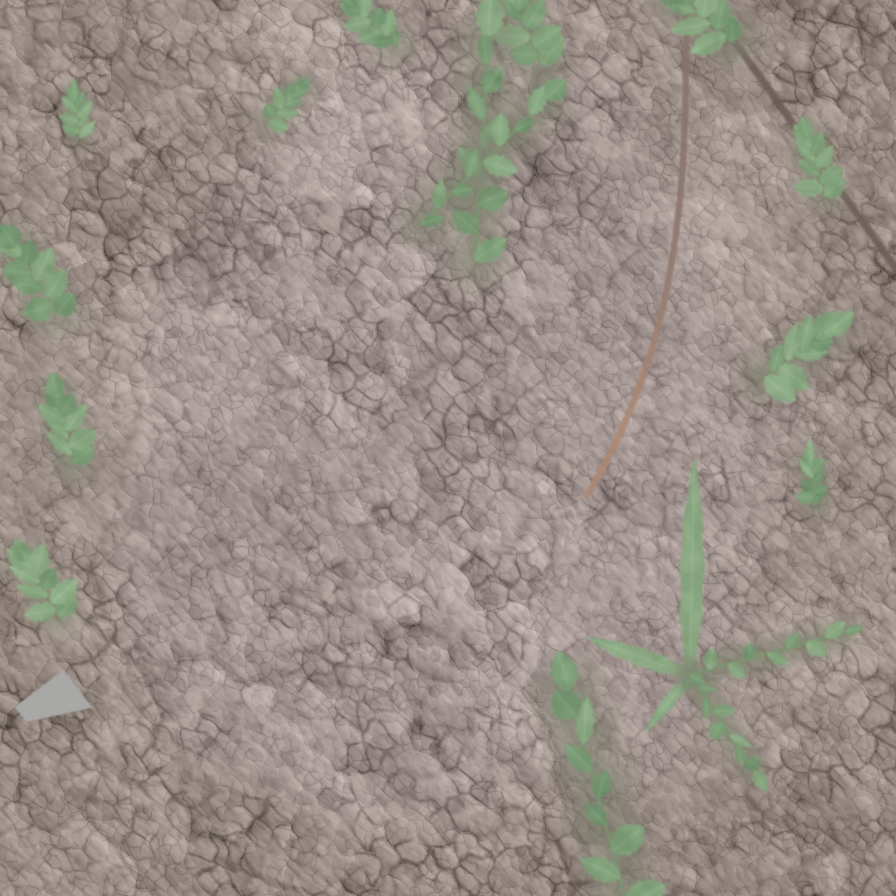
Write a Shadertoy shader that draws this texture.

```glsl
// Dry pinkish-brown soil with crumbled clods, seen from above and slightly smeared.
// Warped cellular layers make the clods; a diagonal grain gives the smear.
// Seedlings, dry stalks and pale chips are painted over it as soft shapes.

float hash(vec2 p) {
    vec3 q = fract(vec3(p.xyx) * 0.1031);
    q += dot(q, q.yzx + 33.33);
    return fract((q.x + q.y) * q.z);
}

float noise(vec2 p) {
    vec2 i = floor(p), f = fract(p);
    f = f * f * (3.0 - 2.0 * f);
    return mix(mix(hash(i), hash(i + vec2(1, 0)), f.x),
               mix(hash(i + vec2(0, 1)), hash(i + vec2(1, 1)), f.x), f.y);
}

float fbm(vec2 p) {
    float sum = 0.0, amp = 0.5;
    for (int i = 0; i < 4; i++) {
        sum += amp * noise(p);
        p = mat2(1.6, 1.2, -1.2, 1.6) * p + 7.3;
        amp *= 0.5;
    }
    return sum / 0.94;
}

vec2 turn(vec2 v, float a) {
    return vec2(v.x * cos(a) - v.y * sin(a), v.x * sin(a) + v.y * cos(a));
}

float inside(float d, float blur) { return 1.0 - smoothstep(-blur, blur, d); }

float segment(vec2 p, vec2 a, vec2 b) {
    vec2 ab = b - a;
    return length(p - a - ab * clamp(dot(p - a, ab) / dot(ab, ab), 0.0, 1.0));
}

// Brightness of one clod layer: random tone, lit side and dark gaps
float clods(vec2 p, float gapDepth) {
    p += 0.45 * vec2(noise(p * 1.7), noise(p * 1.7 + 31.0));
    vec2 cell = floor(p), toSeed = vec2(0);
    float near = 9.0, second = 9.0, id = 0.0;
    for (int y = -1; y <= 1; y++)
    for (int x = -1; x <= 1; x++) {
        vec2 c = cell + vec2(x, y);
        vec2 r = c + 0.1 + 0.8 * vec2(hash(c), hash(c + 57.0)) - p;
        float d = length(r);
        if (d < near) { second = near; near = d; toSeed = r; id = hash(c + 91.0); }
        else second = min(second, d);
    }
    float gap = 1.0 - smoothstep(0.0, 0.28, second - near);
    gap *= smoothstep(0.25, 0.75, noise(p * 0.8 + 13.0));
    return 0.09 * (id - 0.5) - 0.06 * dot(toSeed, vec2(0.2, 0.9)) - gapDepth * gap;
}

vec3 soil(vec2 p) {
    vec2 smear = vec2(dot(p, vec2(0.707, -0.707)), dot(p, vec2(0.707)));
    vec2 q = smear * vec2(0.85, 1.1);
    float crumbly = smoothstep(0.32, 0.62, fbm(p * 4.0 + 3.0));
    float tone = 0.035 * (fbm(p * 5.0 + 20.0) - 0.5) * 4.0;
    tone += clods(q * 19.0, 0.10) * mix(0.25, 0.8, crumbly);
    tone += clods(q * 41.0 + 40.0, 0.15) * mix(0.4, 0.9, crumbly);
    tone += clods(q * 80.0 + 80.0, 0.11) * 0.65;
    tone += 0.075 * (noise(smear * vec2(85, 230)) - 0.5);
    tone += 0.05 * (noise(smear * vec2(150, 260) + 9.0) - 0.5);
    float rim = smoothstep(0.25, 0.65, length(p - vec2(0.5, 0.48)) + 0.3 * (fbm(p * 3.0) - 0.5));
    vec3 base = mix(vec3(0.655, 0.600, 0.588), vec3(0.620, 0.566, 0.536), rim);
    return base + tone * vec3(1.0, 0.97, 0.95);
}

// Leaf outline along dir, with a faint midrib
void leaf(inout vec3 col, vec2 p, vec2 base, vec2 dir, float len, float width, float tint) {
    vec2 q = vec2(dot(p - base, dir), dot(p - base, vec2(-dir.y, dir.x)));
    float x = clamp(q.x / len, 0.0, 1.0);
    float halfWidth = width * pow(sin(3.1416 * pow(x, 0.85)), 0.7) * (1.0 + 0.08 * sin(x * 28.0));
    float d = max(abs(q.y) - halfWidth, abs(q.x - 0.5 * len) - 0.5 * len);
    vec3 green = mix(vec3(0.42, 0.56, 0.41), vec3(0.55, 0.68, 0.52), tint);
    green += 0.04 * exp(-abs(q.y) * 500.0) + 0.07 * (noise(p * 90.0) - 0.5);
    col = mix(col, green, 0.93 * inside(d, 0.0028));
}

// Stem with leaves on alternating sides and a soft shadow below
void sprig(inout vec3 col, vec2 p, vec2 root, vec2 tip, float size, float seed) {
    float d = segment(p, root, tip);
    if (d > 2.5 * size) return;
    vec2 axis = normalize(tip - root);
    col = mix(col, vec3(0.49, 0.51, 0.43), 0.6 * (1.0 - smoothstep(0.0, 1.3 * size, d)));
    col = mix(col, vec3(0.48, 0.58, 0.43), 0.8 * inside(d - 0.002, 0.002));
    for (int i = 0; i < 9; i++) {
        float t = float(i) / 8.0, h = hash(vec2(seed, i)), k = hash(vec2(i, seed + 5.0));
        float side = mod(float(i), 2.0) * 2.0 - 1.0;
        vec2 dir = turn(axis, side * (0.5 + 0.9 * h) * (1.0 - t * t * t));
        leaf(col, p, mix(root, tip, t), dir, size * (0.7 + 0.6 * k), size * (0.2 + 0.2 * h), k);
    }
}

void mainImage(out vec4 fragColor, in vec2 fragCoord) {
    vec2 p = fragCoord / iResolution.xy;
    vec3 col = soil(p);

    // Sparse pale chips and pebbles
    vec2 cell = floor(p * 26.0);
    vec2 chip = fract(p * 26.0) - 0.3 - 0.4 * vec2(hash(cell), hash(cell + 7.0));
    float radius = mix(0.07, 0.26, pow(hash(cell + 3.0), 3.0));
    float chipDist = length(turn(chip, 0.8) * vec2(0.8, 1.2)) - radius - 0.1 * (noise(p * 90.0) - 0.5);
    col = mix(col, vec3(0.72, 0.67, 0.64), 0.7 * step(0.88, hash(cell + 19.0)) * inside(chipDist, 0.06));

    // Flat grey shard
    vec2 shard = turn(p - vec2(0.055, 0.217), -0.42);
    shard.x += 0.25 * shard.y;
    float shardDist = max(abs(shard.x) - 0.035, abs(shard.y) - 0.018 - 0.22 * shard.x);
    col = mix(col, vec3(0.66, 0.66, 0.65), inside(shardDist, 0.002));

    // Curved straw and dark twig hanging from the top edge
    float s = 1.0 - p.y;
    float straw = abs(p.x - 0.766 + 0.655 * s * s * s) / sqrt(1.0 + 3.9 * s * s * s * s);
    vec3 strawColor = mix(vec3(0.53, 0.45, 0.42), vec3(0.68, 0.53, 0.44), smoothstep(0.2, 0.5, s));
    col = mix(col, strawColor, 0.85 * inside(straw - 0.0035, 0.002) * inside(s - 0.555, 0.004));
    float twig = segment(p, vec2(0.787, 1.0), vec2(1.0, 0.70));
    col = mix(col, vec3(0.43, 0.36, 0.35), 0.9 * inside(twig - 0.004, 0.0025));

    // Small seedlings in a ring around the bare middle
    for (int i = 0; i < 11; i++) {
        float n = float(i), h = hash(vec2(n, 4.0)), k = hash(vec2(n, 8.0));
        vec2 ray = turn(vec2(1, 0), 0.37 * n - 0.15);
        vec2 root = 0.5 + ray / max(abs(ray.x), abs(ray.y)) * (0.34 + 0.13 * h);
        vec2 stem = turn(vec2(0, 0.04 + 0.05 * k), 2.4 * (h - 0.5));
        sprig(col, p, root, root + stem, 0.018 + 0.019 * k, n);
    }

    // Larger leafy plants
    sprig(col, p, vec2(0.70, -0.01), vec2(0.635, 0.23), 0.045, 21.0);
    sprig(col, p, vec2(0.53, 0.71), vec2(0.545, 0.96), 0.040, 33.0);
    sprig(col, p, vec2(0.47, 0.75), vec2(0.61, 0.89), 0.032, 47.0);

    // Rosette with feathered and plain arms
    vec2 heart = vec2(0.77, 0.247);
    for (int i = 0; i < 5; i++) {
        float n = float(i);
        vec2 dir = turn(vec2(1, 0), 1.55 + 1.25 * n);
        if (i > 2) sprig(col, p, heart, heart + dir * (0.13 + 0.05 * (n - 3.0)), 0.022, n + 60.0);
        else leaf(col, p, heart, dir, 0.24 / (1.0 + n), 0.013 - 0.003 * n, 0.8);
    }

    fragColor = vec4(clamp(col, 0.0, 1.0), 1.0);
}
```
